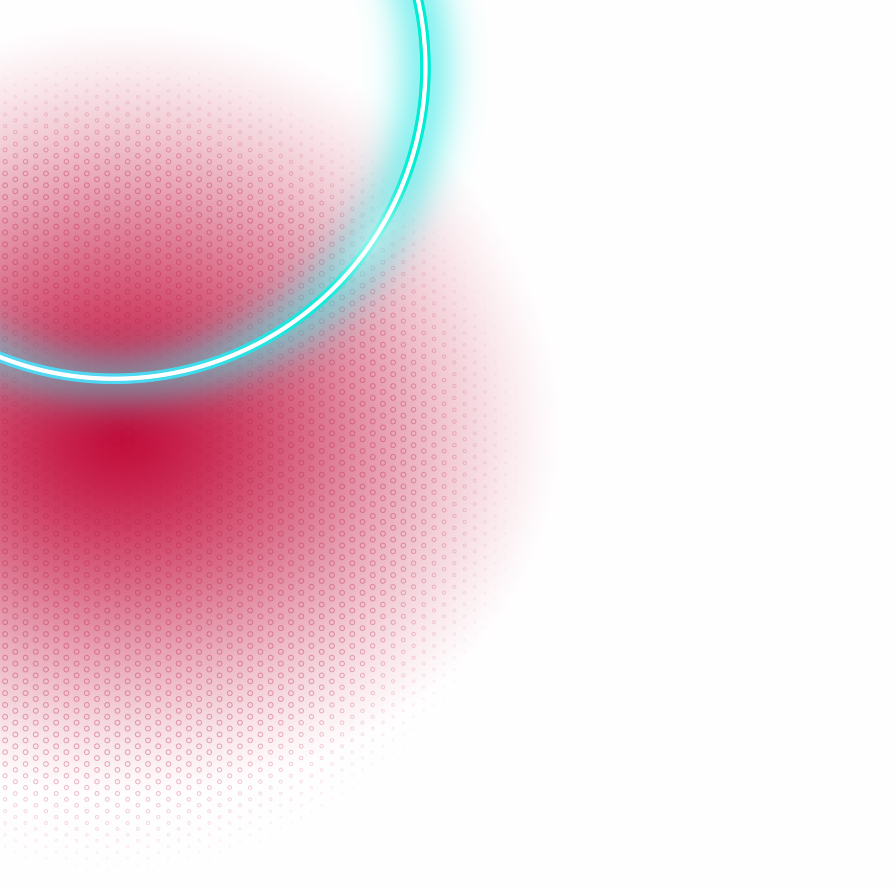
This background is drawn by a WebGL 1 fragment shader. Its source:

```glsl
precision highp float;

uniform vec2 u_resolution;

// Lengths are fractions of the canvas height
const vec3 PAPER = vec3(1.0, 0.997, 0.997);
const vec3 CRIMSON = vec3(0.76, 0.04, 0.22);
const vec3 DOT_INK = vec3(0.74, 0.12, 0.30);
const vec3 HALO_CYAN = vec3(0.28, 0.92, 0.91);
const vec3 TUBE_BLUE = vec3(0.32, 0.84, 0.95);
const vec3 TUBE_TEAL = vec3(0.0, 0.93, 0.83);

const vec2 BLOOM_CENTER = vec2(0.138, 0.512);
const float BLOOM_WIDTH = 0.497;
const float BLOOM_RISE = 0.465;
const float BLOOM_DROP = 0.412;

const vec2 DOT_SPACING = vec2(0.0115, 0.0133);
const vec2 DOT_FIELD_CENTER = vec2(0.125, 0.475);
const float DOT_FIELD_RADIUS = 0.485;
const float DOT_RADIUS = 0.0027;
const float DOT_STROKE = 0.0006;
const float DOT_OPACITY = 0.36;

const vec2 RING_CENTER = vec2(0.1286, 0.924);
const float RING_RADIUS = 0.3505;
const float TUBE_HALF_WIDTH = 0.0060;
const float CORE_HALF_WIDTH = 0.0024;
const float HALO_WIDTH = 0.036;
const vec2 GLINT_CENTER = vec2(0.42, 0.731);
const float GLINT_RADIUS = 0.055;

float bell(float d, float width) {
  return exp(-d * d / (width * width));
}

// Coverage of a band around a zero distance
float band(float d, float halfWidth, float pixel) {
  return 1.0 - smoothstep(-0.6 * pixel, 0.6 * pixel, abs(d) - halfWidth);
}

// Elliptical falloff with separate upper and lower reach
float bloom(vec2 p) {
  vec2 q = p - BLOOM_CENTER;
  q /= vec2(BLOOM_WIDTH, q.y > 0.0 ? BLOOM_RISE : BLOOM_DROP);
  float level = clamp(1.0 - length(q), 0.0, 1.0);
  return mix(level, smoothstep(0.0, 1.0, level), 0.5);
}

// Staggered outlined dots that shrink toward the field's rim
float dots(vec2 p, float pixel) {
  float column = floor(p.x / DOT_SPACING.x);
  vec2 grid = p / DOT_SPACING + vec2(0.0, 0.5 * mod(column, 2.0));
  vec2 cell = (fract(grid) - 0.5) * DOT_SPACING;
  float reach = length(p - DOT_FIELD_CENTER) / DOT_FIELD_RADIUS;
  float size = 1.0 - smoothstep(0.65, 1.0, reach);
  float outline = length(cell) - DOT_RADIUS * mix(0.3, 1.0, size);
  return band(outline, DOT_STROKE, pixel) * size;
}

void main() {
  vec2 p = gl_FragCoord.xy / u_resolution.y;
  float pixel = 1.0 / u_resolution.y;

  // Crimson bloom and dot texture
  vec3 color = mix(PAPER, CRIMSON, bloom(p));
  color = mix(color, DOT_INK, DOT_OPACITY * dots(p, pixel));

  // Halo, stronger along the right side of the ring
  float ring = length(p - RING_CENTER) - RING_RADIUS;
  float side = smoothstep(0.1, 0.47, p.x);
  float halo = bell(ring, HALO_WIDTH) * mix(0.46, 0.62, side);
  color = mix(color, HALO_CYAN, halo);

  // Pale glint along the lower right arc
  float glint = bell(length(p - GLINT_CENTER), GLINT_RADIUS);
  color = mix(color, PAPER, 0.35 * glint * bell(ring, 0.6 * HALO_WIDTH));

  // Neon tube with a white core
  vec3 tube = mix(TUBE_BLUE, TUBE_TEAL, side);
  tube = mix(tube, PAPER, 0.5 * glint);
  color = mix(color, tube, band(ring, TUBE_HALF_WIDTH, pixel));
  color = mix(color, PAPER, band(ring, CORE_HALF_WIDTH, pixel));

  gl_FragColor = vec4(color, 1.0);
}
```
